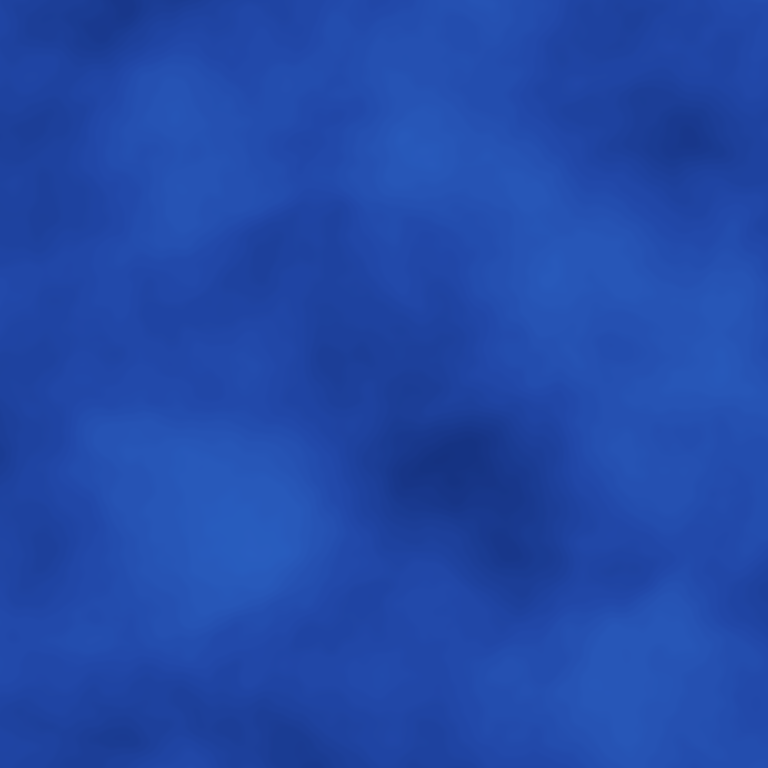
Reproduce this texture procedurally as a WebGL 1 fragment shader.

```glsl
precision highp float;
// Soft, blurry clouds of deep and royal blue with faint tonal terraces.

#define BASE_SCALE 2.5   // cloud cells across the canvas
#define GAIN 0.47        // strength of each finer layer
#define LACUNARITY 2.03  // size step between layers
#define CONTRAST 3.7     // brings the noise to unit deviation
#define BALANCE 0.27     // shifts towards light or dark
#define SKEW 0.12        // deepens the darks, holds back the lights
#define WARP 0.12        // bends the cloud outlines
#define TERRACE 0.28     // tone height of one faint step
#define RAGGED 0.12      // unevenness of the step edges
#define OCTAVES 4
#define SEED vec2(17.3, 4.7)

uniform vec2 u_resolution;

const vec3 NAVY   = vec3(0.075, 0.185, 0.485);
const vec3 ROYAL  = vec3(0.130, 0.280, 0.660);
const vec3 COBALT = vec3(0.150, 0.330, 0.710);
const vec3 AZURE  = vec3(0.165, 0.380, 0.765);

// Random unit vector for a lattice point
vec2 gradientAt(vec2 cell) {
  vec3 p = fract(cell.xyx * vec3(0.1031, 0.1030, 0.0973));
  p += dot(p, p.yzx + 33.33);
  float angle = 6.2831853 * fract((p.x + p.y) * p.z);
  return vec2(cos(angle), sin(angle));
}

// Gradient noise with a quintic fade, centred on zero
float gradientNoise(vec2 p) {
  vec2 cell = floor(p);
  vec2 f = p - cell;
  vec2 fade = f * f * f * (f * (f * 6.0 - 15.0) + 10.0);
  vec2 e = vec2(1.0, 0.0);
  float a = dot(gradientAt(cell), f);
  float b = dot(gradientAt(cell + e.xy), f - e.xy);
  float c = dot(gradientAt(cell + e.yx), f - e.yx);
  float d = dot(gradientAt(cell + e.xx), f - e.xx);
  return mix(mix(a, b, fade.x), mix(c, d, fade.x), fade.y);
}

// Layers of noise, each turned to hide the lattice
float clouds(vec2 p) {
  mat2 turn = mat2(0.8, 0.6, -0.6, 0.8);
  float sum = 0.0;
  float amplitude = 1.0;
  for (int i = 0; i < OCTAVES; i++) {
    sum += amplitude * gradientNoise(p);
    p = turn * p * LACUNARITY + 19.37;
    amplitude *= GAIN;
  }
  return sum;
}

// Gathers the tone into shallow steps with smooth edges
float terrace(float tone) {
  float level = tone / TERRACE;
  float base = floor(level);
  return TERRACE * (base + smoothstep(0.15, 0.85, level - base));
}

// Colour ramp over the tone, in standard deviations
vec3 blueRamp(float tone) {
  vec3 color = mix(NAVY, ROYAL, clamp((tone + 3.0) / 3.1, 0.0, 1.0));
  color = mix(color, COBALT, clamp((tone - 0.1) / 1.1, 0.0, 1.0));
  return mix(color, AZURE, clamp((tone - 1.2) / 1.3, 0.0, 1.0));
}

void main() {
  vec2 uv = gl_FragCoord.xy / u_resolution.y;
  vec2 p = uv * BASE_SCALE + SEED;
  vec2 bend = vec2(gradientNoise(p * 1.7 + 41.2), gradientNoise(p * 1.7 + 83.6));
  float tone = CONTRAST * clouds(p + WARP * bend);
  tone += BALANCE - SKEW * tone * tone;
  tone += RAGGED * gradientNoise(uv * 45.0);
  gl_FragColor = vec4(blueRamp(terrace(tone)), 1.0);
}
```
